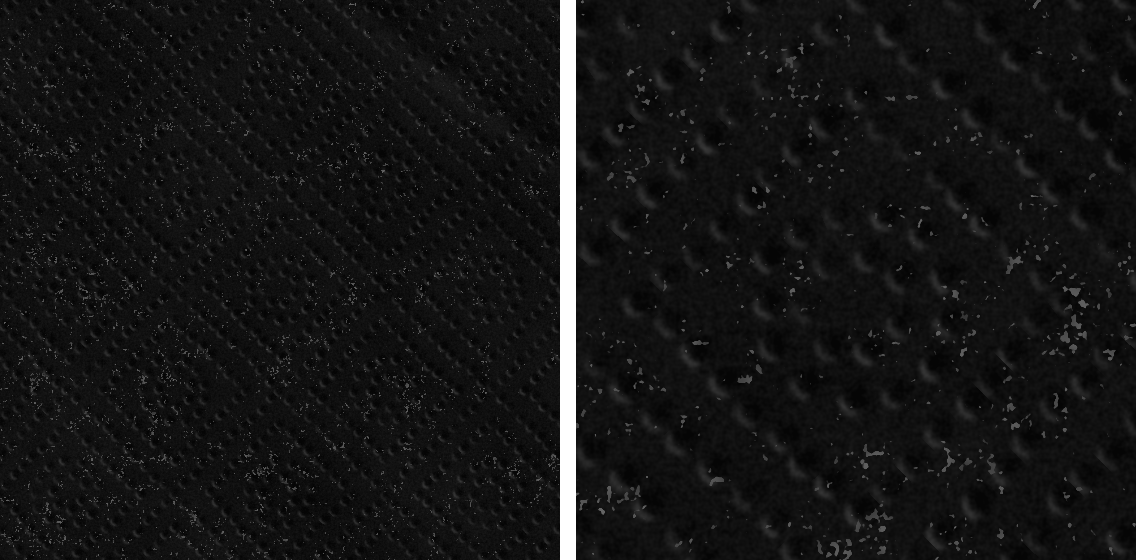
Left, the full canvas; right, a detail of the centre.
Write a Shadertoy shader that draws this texture.

```glsl
// Black embossed paper: rosettes of pits inside diamonds of dotted rows, dusted
// with pale flakes. Each pixel finds its nearest pit and shades a lit crescent;
// gradient noise supplies the grain, the soft undulation and the flakes.

const float TAU = 6.2831853;
const vec2 PERIOD = vec2(0.377, 0.366);   // spacing of rosettes on the canvas

vec2 hash22(vec2 p) {
    vec3 q = fract(p.xyx * vec3(0.1031, 0.1030, 0.0973));
    q += dot(q, q.yzx + 33.33);
    return fract((q.xx + q.yz) * q.zy);
}

float cornerSlope(vec2 cell, vec2 offset) {
    float angle = TAU * hash22(cell).x;
    return dot(vec2(cos(angle), sin(angle)), offset);
}

float gradientNoise(vec2 p) {
    vec2 i = floor(p), f = fract(p);
    vec2 w = f * f * f * (f * (f * 6.0 - 15.0) + 10.0);
    vec2 e = vec2(1.0, 0.0);
    return mix(mix(cornerSlope(i, f), cornerSlope(i + e, f - e), w.x),
               mix(cornerSlope(i + e.yx, f - e.yx), cornerSlope(i + 1.0, f - 1.0), w.x), w.y);
}

// Diamond lattice: whole numbers are rosette centres
vec2 toLattice(vec2 p) {
    vec2 s = p / PERIOD;
    return vec2(s.x + s.y, s.x - s.y);
}

vec2 toCanvas(vec2 q) {
    return 0.5 * PERIOD * vec2(q.x + q.y, q.x - q.y);
}

// Keeps the nearest pit: xy is the offset from it, z its random depth
void considerPit(vec2 p, vec2 centre, inout vec3 nearest) {
    vec2 rnd = hash22(floor(centre * 900.0 + 0.5) + 71.0);
    vec2 offset = p - centre - (rnd - 0.5) * 0.006;
    if (dot(offset, offset) < dot(nearest.xy, nearest.xy))
        nearest = vec3(offset, fract(rnd.x * 7.3 + rnd.y * 3.1));
}

vec3 nearestPit(vec2 p) {
    vec3 nearest = vec3(1.0);
    vec2 q = toLattice(p);
    vec2 cell = floor(q + 0.5);
    vec2 local = q - cell;

    // Dotted rows: shared diamond borders and a smaller diamond inside
    for (int axis = 0; axis < 2; axis++) {
        vec2 c = axis == 0 ? local : local.yx;
        float side = c.x < 0.0 ? -1.0 : 1.0;
        vec2 border = vec2(side * 0.5, (floor(c.y * 11.0) + 0.5) / 11.0);
        vec2 inner = vec2(side * 0.34, clamp(floor(c.y / 0.085 + 0.5), -4.0, 4.0) * 0.085);
        considerPit(p, toCanvas(cell + (axis == 0 ? border : border.yx)), nearest);
        considerPit(p, toCanvas(cell + (axis == 0 ? inner : inner.yx)), nearest);
    }

    // Rosette: two rings of pits
    vec2 heart = toCanvas(cell);
    vec2 d = p - heart;
    float turn = atan(d.y, d.x) / TAU;
    for (int ring = 0; ring < 2; ring++) {
        float count = ring == 0 ? 7.0 : 13.0;
        float radius = ring == 0 ? 0.029 : 0.056;
        float angle = (floor(turn * count) + 0.5) / count * TAU;
        considerPit(p, heart + radius * vec2(cos(angle), sin(angle)), nearest);
    }
    return nearest;
}

// Crescent on the lower left wall, shadow in the middle and upper right
float pitShade(vec3 pit) {
    vec2 d = pit.xy / 0.0082;
    float r = length(d);
    float facing = dot(d / max(r, 0.001), vec2(-0.78, -0.62));
    float rim = exp(-pow((r - 0.95) / 0.33, 2.0));
    float lit = rim * smoothstep(0.1, 1.0, facing);
    float shadow = exp(-dot(d - 0.25, d - 0.25) * 1.3);
    return mix(0.45, 1.0, pit.z) * (0.13 * lit - 0.05 * shadow);
}

// Flake coverage: fine ragged noise gathered into clumps, rarer at upper right
float flakes(vec2 p) {
    float ragged = 0.62 * gradientNoise(p * 185.0) + 0.38 * gradientNoise(p * 390.0 + 17.0);
    float clump = 0.5 * gradientNoise(p * 42.0 + 5.0) + 0.22 * gradientNoise(p * 9.0 + 31.0);
    float threshold = 0.35 + 0.07 * smoothstep(0.5, 1.7, p.x + p.y);
    return smoothstep(threshold - 0.03, threshold + 0.06, ragged + clump);
}

void mainImage(out vec4 fragColor, in vec2 fragCoord) {
    vec2 p = fragCoord / iResolution.y;

    // Paper tone, soft undulation and grain
    float tone = 0.062 + 0.022 * gradientNoise(p * 4.0 + 8.0) + 0.016 * gradientNoise(p * 24.0);
    tone += 0.035 * gradientNoise(p * 210.0 + 3.0) + 0.03 * gradientNoise(p * 430.0 + 51.0);

    // Diagonal crease near the upper right corner
    float crease = dot(p, vec2(0.6, 0.8)) - 1.152;
    tone += 0.022 * exp(-pow(crease / 0.018, 2.0)) - 0.02 * exp(-pow((crease - 0.045) / 0.025, 2.0));

    // Embossing, slightly warped as pressed paper is
    vec2 warp = vec2(gradientNoise(p * 6.0), gradientNoise(p * 6.0 + 40.0)) * 0.008;
    tone += pitShade(nearestPit(p - vec2(0.501, 0.486) + warp));

    // Pale flakes of uneven brightness
    float flakeTone = 0.3 + 0.18 * gradientNoise(p * 70.0 + 90.0);
    tone = mix(max(tone, 0.02), flakeTone, flakes(p));

    fragColor = vec4(vec3(tone), 1.0);
}
```
